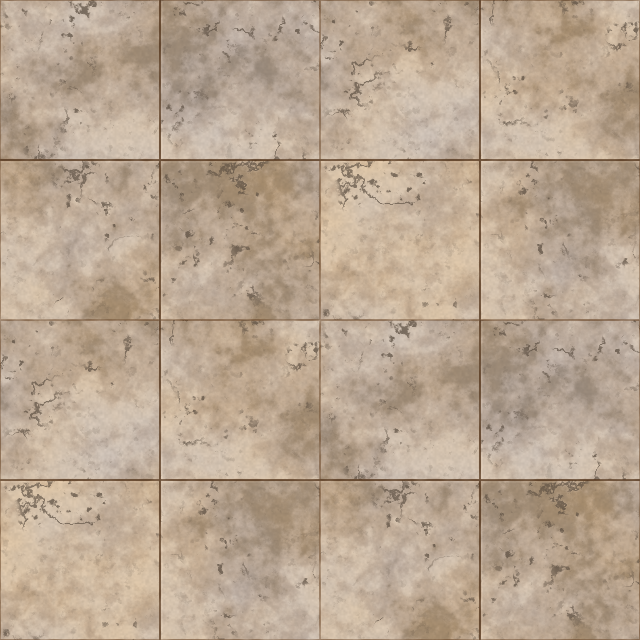
A WebGL 1 fragment shader for this texture:

```glsl
precision highp float;
// Weathered travertine floor: a 4 by 4 grid of square stone tiles with thin,
// worn brown joints. Eight different tiles, made from layered value noise,
// fill the lower half; the upper half repeats them shifted by two columns.

uniform vec2 u_resolution;

const float TILES = 4.0;
const float JOINT_THIN = 0.0005;    // half widths, in canvas units
const float JOINT_WIDE = 0.0010;
const float RIM_WIDTH = 0.0009;     // rusty edge beside the joint
const float BROAD_AMOUNT = 1.15;    // contrast of clouds, patches and grit
const float PATCH_AMOUNT = 0.50;
const float GRIT_AMOUNT = 0.60;
const float TILE_AMOUNT = 0.16;
const float FALL_AMOUNT = 0.17;     // darker top, lighter bottom
const float TINT_AMOUNT = 0.045;    // warm to cool shift
const float GRAIN_AMOUNT = 0.10;
const float PIT_AMOUNT = 0.70;
const float CRACK_AMOUNT = 0.65;
const vec3 STONE_DARK  = vec3(0.620, 0.540, 0.450);
const vec3 STONE_MID   = vec3(0.742, 0.662, 0.583);
const vec3 STONE_LIGHT = vec3(0.830, 0.760, 0.680);
const vec3 PIT_COLOR   = vec3(0.340, 0.290, 0.240);
const vec3 JOINT_COLOR = vec3(0.250, 0.150, 0.070);
const vec3 RIM_COLOR   = vec3(0.600, 0.420, 0.260);

float hash(vec2 p) {
  vec3 q = fract(p.xyx * 0.1031);
  q += dot(q, q.yzx + 33.33);
  return fract((q.x + q.y) * q.z);
}

float noise(vec2 p) {
  vec2 cell = floor(p);
  vec2 f = fract(p);
  f = f * f * (3.0 - 2.0 * f);
  float low = mix(hash(cell), hash(cell + vec2(1.0, 0.0)), f.x);
  float high = mix(hash(cell + vec2(0.0, 1.0)), hash(cell + vec2(1.0)), f.x);
  return mix(low, high, f.y);
}

float fbm(vec2 p) {
  float sum = 0.0;
  float amplitude = 0.5;
  for (int i = 0; i < 5; i++) {
    sum += amplitude * noise(p);
    p = mat2(1.6, 1.2, -1.2, 1.6) * p + 17.3;
    amplitude *= 0.55;
  }
  return sum / 1.055;
}

vec3 stone(vec2 tile, vec2 local) {
  vec2 seed = vec2(hash(tile + 3.7), hash(tile + 51.2));
  vec2 p = local + floor(seed * 40.0) + seed.yx;

  // Broad clouds, smaller patches and crisp grit
  float broad = fbm(p * 2.1) - 0.5;
  float patches = fbm(p * 7.0 + broad * 2.0 + 9.0) - 0.5;
  float grit = fbm(p * 17.0 + 70.0) - 0.5;
  float tone = 0.5 + BROAD_AMOUNT * broad + PATCH_AMOUNT * patches
    + GRIT_AMOUNT * grit + TILE_AMOUNT * (seed.x - 0.5)
    - FALL_AMOUNT * (local.y - 0.5);
  vec3 color = mix(STONE_DARK, STONE_MID, smoothstep(0.12, 0.52, tone));
  color = mix(color, STONE_LIGHT, smoothstep(0.47, 0.84, tone));

  // Warm ochre and cool grey areas
  float warmth = (fbm(p * 2.8 + 120.0) - 0.5) * 2.2 + (seed.y - 0.5) * 0.9;
  color += TINT_AMOUNT * warmth * vec3(0.55, 0.0, -0.9);

  // Fine grain
  float grain = noise(p * 44.0) * 0.5 + noise(p * 83.0 + 5.0) * 0.5 - 0.5;
  color *= 1.0 + GRAIN_AMOUNT * grain;

  // Ragged pits in clusters, and a few jagged cracks
  float cluster = fbm(p * 4.0 + 200.0) + 0.14 * (local.y - 0.5);
  float worn = smoothstep(0.47, 0.68, cluster);
  float pits = smoothstep(0.64, 0.78, fbm(p * 21.0 + 90.0))
    * (0.2 + 0.8 * worn);
  float ridge = abs(noise(p * 5.0 + 160.0) + 0.35 * grit - 0.5);
  float broken = smoothstep(0.52, 0.70, noise(p * 9.0 + 25.0));
  float cracks = (1.0 - smoothstep(0.006, 0.035, ridge)) * broken * worn;
  float damage = max(pits * PIT_AMOUNT, cracks * CRACK_AMOUNT);
  return mix(color, PIT_COLOR, damage);
}

// Smoothed coverage of a band around distance zero
vec2 band(vec2 distance, vec2 halfWidth, vec2 pixel) {
  return clamp((halfWidth - distance) / pixel + 0.5, 0.0, 1.0);
}

void main() {
  vec2 uv = gl_FragCoord.xy / u_resolution;
  vec2 pixel = 1.0 / u_resolution;
  vec2 grid = uv * TILES;
  vec2 cell = floor(grid);
  vec2 tile = mod(vec2(cell.x + 2.0 * floor(cell.y / 2.0), cell.y),
                  vec2(TILES, 2.0));
  vec3 color = stone(tile, fract(grid));

  // Joints: x holds the vertical lines, y the horizontal; odd ones are wide
  vec2 line = floor(grid + 0.5);
  vec2 offset = (grid - line) / TILES;
  vec2 odd = mod(line, 2.0);
  vec2 wear = vec2(noise(vec2(uv.y * 70.0, line.x * 5.0)),
                   noise(vec2(uv.x * 70.0, line.y * 5.0 + 40.0)));
  vec2 halfWidth = mix(vec2(JOINT_THIN), vec2(JOINT_WIDE), odd);
  vec2 rim = band(abs(offset), halfWidth + RIM_WIDTH * wear, pixel);
  vec2 joint = band(abs(offset), halfWidth, pixel) * mix(0.55 + 0.45 * wear, vec2(1.0), 0.5 * odd);

  // Pale bevel to the right of and below the wide joints
  vec2 bevel = odd * band(abs(offset * vec2(1.0, -1.0) - 0.003), vec2(0.0009), pixel);
  color += 0.06 * max(bevel.x, bevel.y);
  color = mix(color, RIM_COLOR, 0.5 * max(rim.x, rim.y));
  color = mix(color, JOINT_COLOR, max(joint.x, joint.y));
  gl_FragColor = vec4(clamp(color, 0.0, 1.0), 1.0);
}
```
